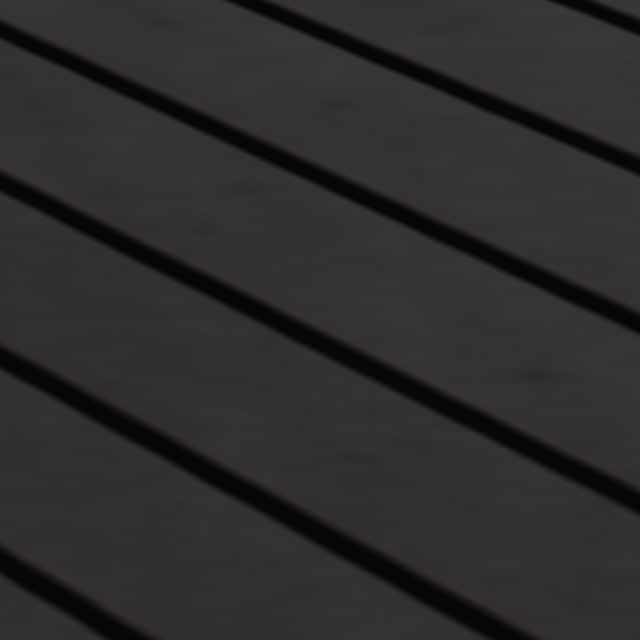
Write a WebGL 2 fragment shader that draws this texture.

```glsl
#version 300 es
precision highp float;
// Dark weathered deck boards in perspective, split by soft black diagonal gaps.

uniform vec2 u_resolution;
out vec4 outColor;

// Perspective: gaps fan out from a far point and crowd together upward.
const float SLOPE = 0.452;        // fall of a gap that starts at the top left
const float FAN = 0.181;          // growth of the slope with the start height
const float FIRST_GAP = 0.875;    // start of gap 0 on the left edge, from the top
const float GAP_STEP = 0.2726;    // distance to the next gap
const float CROWDING = 0.082;     // shrinking of the steps upward

// Gap profile, in board widths.
const float GAP_HALF_WIDTH = 0.062;
const float LOWER_SOFTNESS = 0.030;
const float UPPER_SOFTNESS = 0.040;
const float GAP_WOBBLE = 0.007;

// Surface.
const vec3 BOARD = vec3(0.190, 0.188, 0.182);
const vec3 BOARD_LIGHT = vec3(0.218, 0.217, 0.214);
const vec3 GAP = vec3(0.026, 0.023, 0.020);
const vec3 COOL_EDGE = vec3(-0.006, 0.009, 0.013);
const vec3 WARM_EDGE = vec3(0.006, -0.010, -0.009);
const float GRAIN = 0.012;
const int SMUDGES = 3;            // per board
const float SMUDGE_DEPTH = 0.035;
const vec2 SMUDGE_SIZE = vec2(0.045, 0.014);

vec2 hash2(vec2 p) {
    vec3 q = fract(p.xyx * vec3(0.1031, 0.1030, 0.0973));
    q += dot(q, q.yzx + 33.33);
    return fract((q.xx + q.yz) * q.zy);
}

float cornerSlope(vec2 cell, vec2 corner, vec2 f) {
    float angle = 6.2832 * hash2(cell + corner).x;
    return dot(vec2(cos(angle), sin(angle)), f - corner);
}

float gradientNoise(vec2 p) {
    vec2 cell = floor(p), f = p - cell;
    vec2 w = f * f * f * (f * (f * 6.0 - 15.0) + 10.0);
    float low = mix(cornerSlope(cell, vec2(0, 0), f), cornerSlope(cell, vec2(1, 0), f), w.x);
    float high = mix(cornerSlope(cell, vec2(0, 1), f), cornerSlope(cell, vec2(1, 1), f), w.x);
    return mix(low, high, w.y);
}

// Board coordinate of a point measured from the top left; gaps lie at integers.
float boardCoord(vec2 p) {
    float start = (p.y - SLOPE * p.x) / (1.0 + FAN * p.x);
    return (FIRST_GAP - start) / (GAP_STEP + CROWDING * start);
}

// Inverse: depth below the top edge of board coordinate k at column x.
float boardDepth(float k, float x) {
    float start = (FIRST_GAP - GAP_STEP * k) / (1.0 + CROWDING * k);
    return start + (SLOPE + FAN * start) * x;
}

// Faint flat stains scattered over one board.
float smudges(vec2 p, float board) {
    float stain = 0.0;
    for (int i = 0; i < SMUDGES; i++) {
        vec2 r = hash2(vec2(board + 17.0, float(i) + 5.0));
        float x = (float(i) + r.x) / float(SMUDGES);
        vec2 center = vec2(x, boardDepth(board + 0.2 + 0.6 * r.y, x));
        vec2 d = (p - center) / SMUDGE_SIZE;
        d.y -= 0.3 * d.x;
        stain += exp(-2.0 * dot(d, d)) * (0.4 + 0.6 * r.x);
    }
    return stain * (0.7 + 0.9 * gradientNoise(p * vec2(28.0, 75.0)));
}

void main() {
    vec2 p = gl_FragCoord.xy / u_resolution;
    p.y = 1.0 - p.y;
    float k = boardCoord(p);
    float pixel = fwidth(k);
    float board = floor(k);

    // Board tone: lighter toward the top right, with broad patches and grain.
    float patches = gradientNoise(vec2(p.x * 4.0, k * 1.7) + 7.0);
    float tone = 0.32 + 0.35 * (p.x - p.y) + 0.55 * patches;
    tone += 0.25 * (hash2(vec2(board + 9.0, 2.0)).x - 0.5);
    vec3 color = mix(BOARD, BOARD_LIGHT, clamp(tone, 0.0, 1.0));
    float grain = gradientNoise(vec2(p.x * 9.0, p.y * 38.0))
                + 0.5 * gradientNoise(vec2(p.x * 30.0, p.y * 80.0));
    color += GRAIN * grain - SMUDGE_DEPTH * smudges(p, board);

    // Signed distance to the nearest gap, positive above it.
    float d = k - round(k) + GAP_WOBBLE * gradientNoise(vec2(p.x * 14.0, round(k) * 3.7));
    float side = abs(d);
    color += d < 0.0 ? COOL_EDGE * exp(-side * side * 30.0)
                     : WARM_EDGE * exp(-side * side * 45.0);

    // Soft gap with a longer shadow on its upper side.
    float softness = max(d > 0.0 ? UPPER_SOFTNESS : LOWER_SOFTNESS, pixel);
    float cover = 1.0 - smoothstep(GAP_HALF_WIDTH - softness, GAP_HALF_WIDTH + softness, side);
    color = mix(color, GAP, cover);

    outColor = vec4(color, 1.0);
}
```
